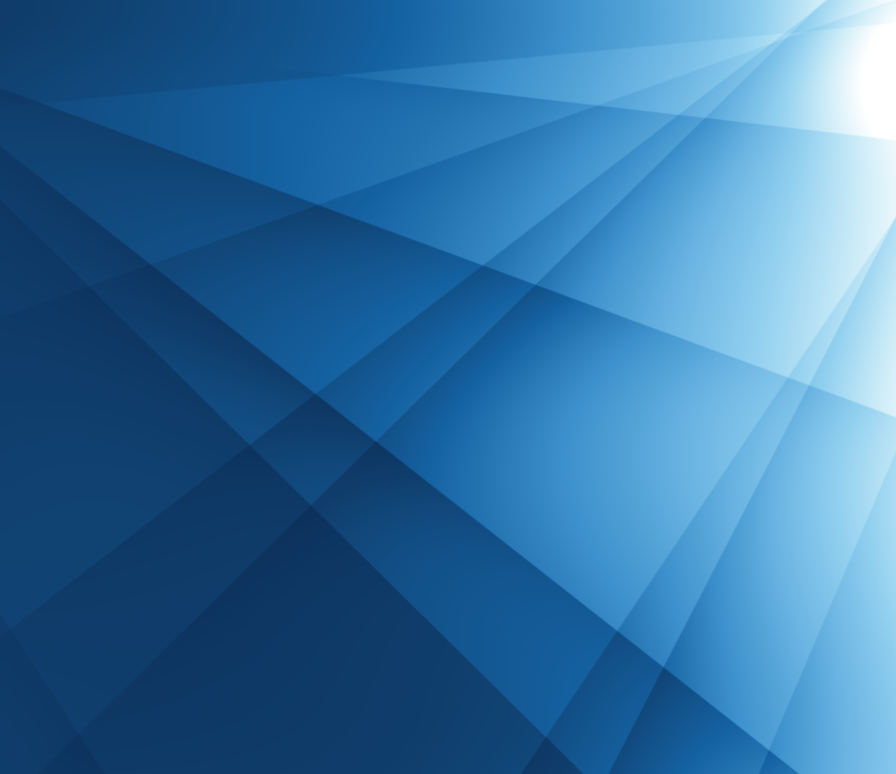
Reproduce this background procedurally as a Shadertoy shader.

```glsl
// Blue backdrop of crossing translucent panels lit from the upper right.

// Soft shadow cast to the right of the directed line from a to b
float panelShadow(vec2 p, vec2 a, vec2 b, float strength, float fade) {
    vec2 dir = normalize(b - a);
    float d = dot(p - a, vec2(dir.y, -dir.x));
    float soft = max(0.0015, 0.8 / iResolution.y);
    return strength * smoothstep(-soft, soft, d) * exp(-max(d, 0.0) / fade);
}

// Tone from 0 (deep navy) to 7 (white)
vec3 blueRamp(float tone) {
    vec3 ramp[8] = vec3[8](
        vec3(0.04, 0.16, 0.32), vec3(0.06, 0.24, 0.42),
        vec3(0.08, 0.38, 0.63), vec3(0.24, 0.57, 0.80),
        vec3(0.42, 0.71, 0.89), vec3(0.58, 0.82, 0.94),
        vec3(0.79, 0.92, 0.97), vec3(1.0));
    float t = clamp(tone, 0.0, 6.999);
    int i = int(t);
    return mix(ramp[i], ramp[i + 1], fract(t));
}

void mainImage(out vec4 fragColor, in vec2 fragCoord) {
    vec2 p = fragCoord / iResolution.xy;

    // Ambient light: brighter to the right, dimmer toward the floor and ceiling
    float tone = 1.3 + 2.0 * p.x + 3.6 * p.x * p.x * p.x;
    tone -= 2.0 * p.x * (1.0 - smoothstep(0.0, 0.5, p.y));
    tone -= 0.3 * smoothstep(0.85, 1.0, p.y);

    // Corner glow
    vec2 toGlow = (p - vec2(1.0, 0.94)) / vec2(0.12, 0.14);
    tone += 1.5 * exp(-dot(toGlow, toGlow));

    // Rising panel edges, fanning out from the light
    float shadow = panelShadow(p, vec2(0.0, 0.589), vec2(0.859, 0.943), 0.35, 0.12);
    shadow += panelShadow(p, vec2(0.0, 0.177), vec2(0.898, 0.977), 0.5, 0.12);
    shadow += panelShadow(p, vec2(0.052, 0.011), vec2(0.905, 0.982), 0.5, 0.12);
    shadow += panelShadow(p, vec2(0.592, 0.018), vec2(1.0, 0.72), 0.5, 0.12);
    shadow += panelShadow(p, vec2(0.684, 0.011), vec2(1.0, 0.72), 0.6, 0.12);
    shadow += panelShadow(p, vec2(0.859, 0.033), vec2(0.97, 0.335), 0.45, 0.12);
    shadow += panelShadow(p, vec2(0.859, 0.955), vec2(0.0, 0.862), 0.3, 0.2);

    // Falling panel edges
    shadow += panelShadow(p, vec2(0.33, 0.909), vec2(1.0, 0.819), 0.6, 0.12)
            * smoothstep(0.25, 0.6, p.x);
    shadow += panelShadow(p, vec2(0.052, 0.864), vec2(1.0, 0.461), 0.8, 0.12);
    shadow += panelShadow(p, vec2(0.0, 0.811), vec2(0.892, 0.0), 0.95, 0.1);
    shadow += panelShadow(p, vec2(0.0, 0.743), vec2(0.651, 0.0), 0.65, 0.5);
    shadow += panelShadow(p, vec2(0.0, 0.207), vec2(0.117, 0.0), 0.5, 0.2);

    // Shadows lose contrast in the dark left side
    tone -= shadow * smoothstep(-0.35, 0.45, p.x);

    fragColor = vec4(blueRamp(tone), 1.0);
}
```
